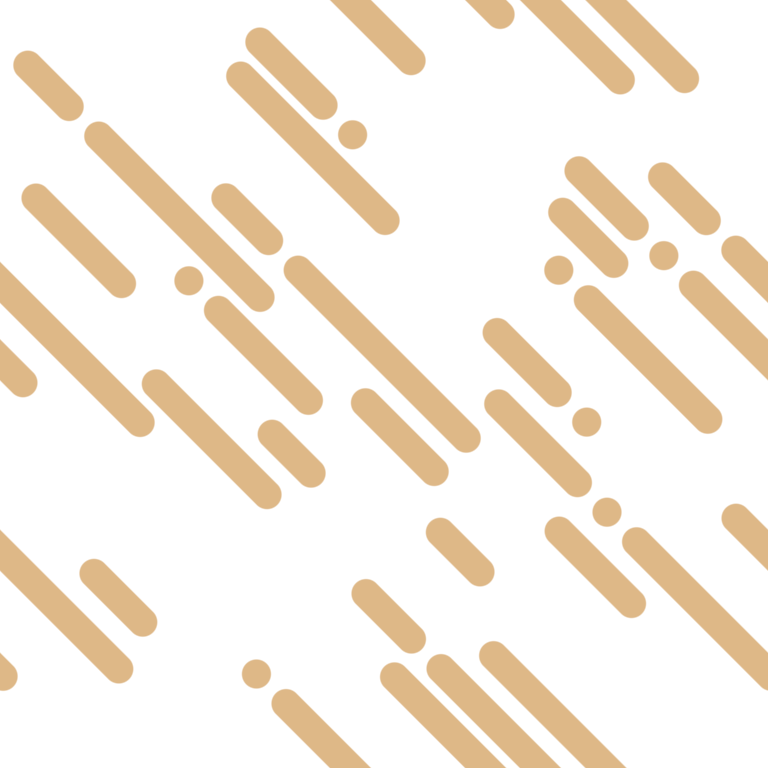
A WebGL 2 fragment shader for this pattern:

```glsl
#version 300 es
precision highp float;
// Scattered tan diagonal dashes and dots with round ends on white, tiling seamlessly.

uniform vec2 u_resolution;
out vec4 fragColor;

const vec3 PAPER = vec3(1.0);
const vec3 TAN = vec3(0.87, 0.72, 0.53);
const float LANES = 12.0;          // diagonal lanes per tile
const int STROKES_PER_LANE = 3;
const float STROKE_RADIUS = 0.0189;
const float TIGHT_GAP = 0.0385;    // between end centres, measured along x
const float GOLDEN = 0.618034;
const float ROOT2 = 1.414214;

float hash(float n, float seed) {
  return fract(sin(n * 12.9898 + seed * 78.233) * 43758.5453);
}

// Evenly spread lengths along x; the lowest fifth become dots of length zero.
float strokeLength(float id) {
  float rank = fract(id * GOLDEN + 0.31);
  float size = (rank - 0.2) / 0.8;
  return size < 0.0 ? 0.0 : mix(0.05, 0.25, pow(size, 1.8));
}

// Dots always sit close to their neighbours; dashes only sometimes do.
float gapAfter(float id, float len, float nextLen) {
  bool tight = min(len, nextLen) == 0.0 || hash(id, 3.0) < 0.35;
  return tight ? TIGHT_GAP : mix(0.12, 0.25, hash(id, 4.0));
}

// Distance to a capsule centred at the origin and lying along the first axis.
float capsule(vec2 q, float halfLength, float radius) {
  return length(vec2(max(abs(q.x) - halfLength, 0.0), q.y)) - radius;
}

// Walks along one closed lane and returns the distance to its nearest stroke.
float laneDistance(float lane, float along, float across) {
  float cursor = fract(lane * GOLDEN + 0.3 * hash(lane, 2.0));
  float firstId = mod(lane * 5.0, LANES) * float(STROKES_PER_LANE);
  float nearest = 1.0;
  for (int i = 0; i < STROKES_PER_LANE; i++) {
    float id = firstId + float(i);
    float len = strokeLength(id);
    float offset = fract(along - cursor - 0.5 * len + 0.5) - 0.5;
    vec2 q = vec2(offset * ROOT2, across);
    nearest = min(nearest, capsule(q, 0.5 * len * ROOT2, STROKE_RADIUS));
    cursor += len + gapAfter(id, len, strokeLength(id + 1.0));
  }
  return nearest;
}

void main() {
  vec2 p = gl_FragCoord.xy / u_resolution;

  // Lanes follow x + y = constant and close on themselves across the tile.
  float s = (p.x + p.y) * LANES;
  float lane = mod(floor(s), LANES);
  float jitter = 0.26 * (hash(lane, 1.0) - 0.5);
  float drift = (fract(s) - 0.5 - jitter) / LANES;

  float d = laneDistance(lane, p.x - 0.5 * drift, drift / ROOT2);

  // Soft edge about one pixel to either side
  float edge = 1.0 / min(u_resolution.x, u_resolution.y);
  float ink = 1.0 - smoothstep(-edge, edge, d);
  fragColor = vec4(mix(PAPER, TAN, ink), 1.0);
}
```
